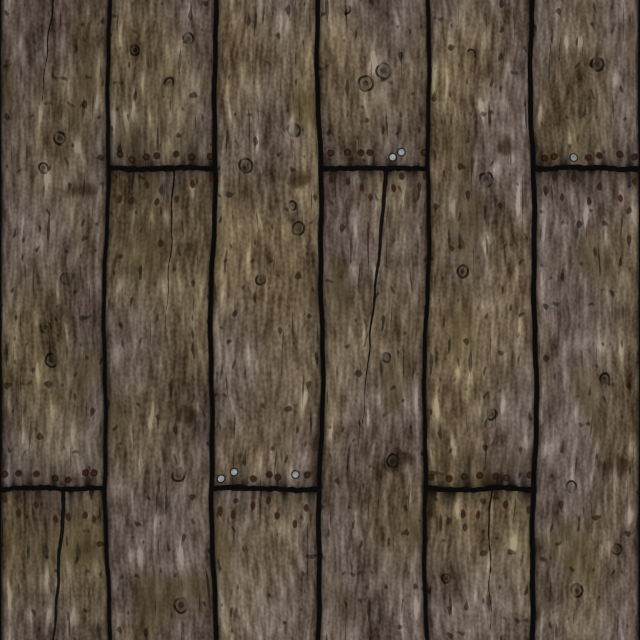
Give the GLSL for this texture, as a three.js fragment shader.

```glsl
#define PLANKS 6.0
#define JOINT_EVEN 0.236
#define JOINT_ODD 0.737
#define GAP_HALF 0.0036
#define JOINT_HALF 0.0040
#define EDGE_WANDER 0.022
#define SOFT 0.0013
#define KNOTS 5
#define NAILS 7
#define CONTRAST 1.0
#define GRIME 0.75

varying vec2 vUv;

const vec3 GAP_COLOR = vec3(0.05, 0.045, 0.04);
const vec3 WOOD_DARK = vec3(0.215, 0.170, 0.130);
const vec3 WOOD_LIGHT = vec3(0.535, 0.490, 0.440);
const vec3 MOSS = vec3(0.30, 0.255, 0.15);
const vec3 RUST = vec3(0.23, 0.125, 0.08);
const vec3 STEEL = vec3(0.56, 0.59, 0.59);

float hash(vec2 p) {
  return fract(sin(dot(p, vec2(127.1, 311.7))) * 43758.5);
}

float corner(vec2 cell, vec2 offset) {
  float a = 6.2832 * hash(cell);
  return dot(vec2(cos(a), sin(a)), offset);
}

float gradientNoise(vec2 p) {
  vec2 i = floor(p), f = p - i;
  vec2 w = f * f * f * (f * (f * 6.0 - 15.0) + 10.0);
  vec2 e = vec2(1.0, 0.0);
  return mix(mix(corner(i, f), corner(i + e, f - e), w.x),
             mix(corner(i + e.yx, f - e.yx), corner(i + 1.0, f - 1.0), w.x), w.y);
}

// Sideways wander of a plank edge, periodic along the height
float edgeShift(float edge, float y) {
  float id = mod(edge, PLANKS);
  float phase = 6.2832 * hash(vec2(id, 4.0));
  float wave = sin(6.2832 * y + phase) + 0.5 * sin(18.85 * y + 2.0 * phase)
             + 0.15 * sin(69.1 * y + phase);
  return EDGE_WANDER * wave * (id < 0.5 ? 0.15 : 1.0);
}

float disc(float d, float radius) {
  return 1.0 - smoothstep(radius - SOFT, radius + SOFT, d);
}

// Weathered fibres, tinted by broad patches
vec3 woodGrain(vec2 p) {
  p.x += 0.006 * gradientNoise(p * vec2(9.0, 7.0));
  float patches = gradientNoise(p * vec2(13.0, 6.0));
  float streaks = gradientNoise(p * vec2(42.0, 9.0));
  float flecks = gradientNoise(p * vec2(88.0, 19.0) + 5.3);
  float fibres = gradientNoise(p * vec2(190.0, 38.0));
  float grit = gradientNoise(p * vec2(210.0, 170.0));
  float tone = 0.40 * patches + 0.30 * streaks + 0.46 * flecks + 0.40 * fibres + 0.22 * grit;
  tone += 0.45 * smoothstep(0.22, 0.5, flecks) * smoothstep(-0.1, 0.35, streaks);
  vec3 color = mix(WOOD_DARK, WOOD_LIGHT, clamp(0.50 + CONTRAST * tone, -0.15, 1.2));
  float hue = gradientNoise(p * vec2(7.0, 4.0) + 8.7);
  color *= mix(vec3(0.99, 0.98, 1.03), vec3(1.02, 1.0, 0.88), smoothstep(-0.3, 0.35, hue));
  color = mix(color, MOSS, 0.45 * smoothstep(0.18, 0.5, gradientNoise(p * vec2(11.0, 7.0) + 3.1)));
  float pits = smoothstep(0.36, 0.52, gradientNoise(p * vec2(75.0, 48.0) + 1.7));
  float scratches = smoothstep(0.36, 0.55, gradientNoise(p * vec2(135.0, 16.0) + 6.1));
  return color * (1.0 - 0.45 * pits) * (1.0 - 0.40 * scratches);
}

void main() {
  // Plank layout: q is the place on one plank, from its lower end up
  float s = vUv.x * PLANKS, cell = floor(s);
  s += mix(edgeShift(cell, vUv.y), edgeShift(cell + 1.0, vUv.y), fract(s));
  float id = mod(floor(s), PLANKS), across = fract(s);
  float joint = mod(id, 2.0) < 0.5 ? JOINT_EVEN : JOINT_ODD;
  joint += 0.004 * gradientNoise(vec2(across * 4.0, id + 0.5));
  vec2 q = vec2(across / PLANKS, fract(vUv.y - joint));
  vec2 p = q + id * vec2(0.7, 1.3);
  float rough = gradientNoise(p * vec2(110.0, 90.0));

  vec3 color = woodGrain(p) * mix(0.95, 1.06, hash(vec2(id, 2.0)));

  // Knots with partly worn rings
  for (int k = 0; k < KNOTS; k++) {
    vec2 key = vec2(float(k) + 11.0, id);
    vec2 center = vec2(mix(0.2, 0.8, hash(key)) / PLANKS, mix(0.08, 0.92, hash(key + 31.0)));
    float radius = mix(0.006, 0.011, hash(key + 57.0));
    float d = length((q - center) * vec2(1.0, 0.9)) + 0.0015 * rough;
    float ring = 1.0 - smoothstep(0.0008, 0.0025, abs(d - radius));
    float core = disc(d, radius * 0.4);
    float worn = smoothstep(-0.35, 0.25, gradientNoise(p * 60.0 + 2.0));
    color *= 1.0 - worn * (0.55 * ring + 0.35 * core) - 0.16 * disc(d, radius);
  }

  // One gnarled brown stain on each plank
  vec2 stainAt = vec2(0.73 / PLANKS, mix(0.45, 0.75, hash(vec2(id, 9.0))));
  float stain = length((q - stainAt) * vec2(1.0, 1.3)) + 0.025 * gradientNoise(p * vec2(38.0, 50.0));
  color *= mix(vec3(1.0), vec3(0.62, 0.56, 0.50), 1.0 - smoothstep(0.004, 0.030, stain));

  // Drying cracks that run down from the upper end and taper
  float kind = mod(id, 3.0), fromTop = 1.0 - q.y;
  float reach = kind < 0.5 ? 0.40 : 0.22;
  float lean = kind < 0.5 ? 0.09 : 0.01;
  float path = 0.61 / PLANKS - lean * fromTop + 0.004 * gradientNoise(vec2(fromTop * 24.0, id + 0.4));
  float taper = (kind < 0.5 ? 0.0034 : 0.0014) * (1.0 - fromTop / reach);
  float crack = disc(abs(q.x - path) + 0.0008 * rough, taper) * step(fromTop, reach) * step(kind, 1.5);
  color = mix(color, GAP_COLOR, 0.9 * crack);

  // Grime creeping in from the ends and long edges
  float endDist = min(q.y, fromTop);
  float sideDist = min(across, 1.0 - across) / PLANKS;
  float drip = smoothstep(-0.15, 0.45, gradientNoise(p * vec2(75.0, 7.0)));
  color *= 1.0 - GRIME * (0.55 * exp(-endDist * 90.0) + 0.75 * drip * exp(-endDist * 32.0));
  color *= 1.0 - 0.45 * exp(-max(sideDist - GAP_HALF, 0.0) * 330.0);

  // Nail heads above the lower end, rust spots at both ends
  for (int k = 0; k < NAILS; k++) {
    vec2 key = vec2(float(k) + 3.0, id + 20.0);
    float x = (float(k) + 0.2 + 0.6 * hash(key)) / float(NAILS) / PLANKS;
    float steel = step(0.78, hash(key + 13.0));
    float d = length(q - vec2(x, mix(0.013, 0.026, hash(key + 5.0))));
    float radius = mix(0.0035, 0.0050, steel);
    color *= 1.0 - 0.55 * disc(d, radius + 0.002);
    color = mix(color, mix(RUST, STEEL, steel) * (1.0 + 0.35 * rough), disc(d, radius));
    float spot = length((vec2(q.x, fromTop) - vec2(x, mix(0.008, 0.055, hash(key + 7.0)))) * vec2(1.0, 0.6));
    color = mix(color, RUST * 0.8, 0.8 * disc(spot + 0.002 * rough, 0.0038));
  }

  // Dark gaps between planks
  float edge = mod(floor(s + 0.5), PLANKS);
  float gapHalf = edge < 0.5 ? 0.0022 : GAP_HALF * mix(0.8, 1.15, hash(vec2(edge, 6.0)));
  float gap = max(disc(sideDist + 0.0007 * rough, gapHalf), disc(endDist + 0.0025 * rough, JOINT_HALF));
  gl_FragColor = vec4(mix(color, GAP_COLOR, gap), 1.0);
}
```
